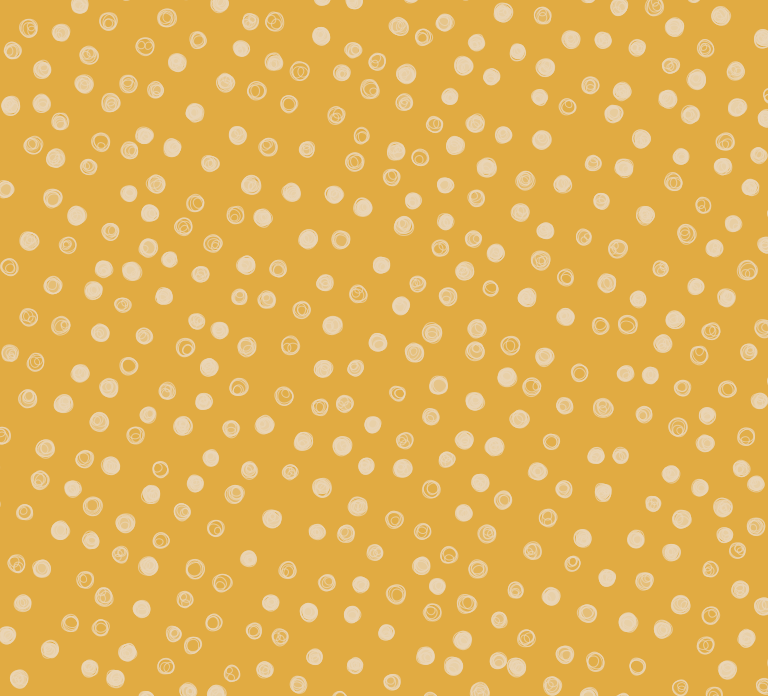
Give the GLSL for this pattern, as a WebGL 2 fragment shader.

```glsl
#version 300 es
precision highp float;

uniform vec2 u_resolution;
out vec4 fragColor;

const float TAU = 6.2831853;
const vec3 OCHRE = vec3(0.882, 0.671, 0.259);
const vec3 CREAM = vec3(0.915, 0.838, 0.725);

const float CELLS_ACROSS = 20.5;
const float GRID_ANGLE = 0.42;
const float DOT_RADIUS = 0.235;
const float LINE_HALF_WIDTH = 0.015;
const int MAX_LOOPS = 11;

float hash(vec2 p) {
    return fract(sin(dot(p, vec2(127.1, 311.7))) * 43758.5453);
}

vec2 hash2(vec2 p) {
    return vec2(hash(p), hash(p + 37.3));
}

mat2 rotation(float angle) {
    float c = cos(angle), s = sin(angle);
    return mat2(c, s, -s, c);
}

vec2 randomInDisc(vec2 seed) {
    vec2 h = hash2(seed);
    float angle = TAU * h.x;
    return sqrt(h.y) * vec2(cos(angle), sin(angle));
}

float coverage(float dist, float pixel) {
    return clamp(0.5 - dist / pixel, 0.0, 1.0);
}

// Signed distance to a slightly lumpy, hand-drawn ellipse
float wobblyEllipse(vec2 p, float radius, vec2 seed) {
    vec2 h = hash2(seed);
    p = rotation(TAU * h.x) * p;
    p.x *= 1.0 + 0.22 * h.y;
    float lump = sin(3.0 * atan(p.y, p.x) + TAU * h.y);
    return length(p) - radius * (1.0 + 0.035 * lump);
}

// Tangled pen loops over a patch of fuller ink
float scribbledDot(vec2 p, vec2 seed, float pixel) {
    float density = hash(seed + 5.1);
    float radius = DOT_RADIUS * mix(0.88, 1.08, hash(seed + 9.7));

    vec2 patchCentre = 0.14 * radius * randomInDisc(seed + 2.9);
    float patchEdge = wobblyEllipse(p - patchCentre, 0.92 * radius, seed + 4.3);
    float opacity = mix(0.06, 0.86, smoothstep(0.1, 0.75, density));
    float ink = opacity * coverage(patchEdge, pixel);

    int loops = 5 + int(density * float(MAX_LOOPS - 5));
    for (int i = 0; i < MAX_LOOPS; i++) {
        if (i >= loops) break;
        vec2 loopSeed = seed + 13.7 * float(i + 1);
        float size = i < 3 ? mix(0.92, 1.04, hash(loopSeed))
                           : mix(0.4, 0.9, hash(loopSeed));
        float slack = max(1.0 - size, 0.08);
        vec2 centre = slack * radius * randomInDisc(loopSeed + 3.1);
        float edge = wobblyEllipse(p - centre, size * radius, loopSeed + 6.4);
        float stroke = coverage(abs(edge) - LINE_HALF_WIDTH, pixel);
        ink = mix(ink, 1.0, 0.68 * stroke);
    }
    return ink;
}

// Loose scatter: a smooth drift plus a jitter that keeps dots apart
vec2 dotCentre(vec2 cell) {
    vec2 drift = 0.24 * sin(cell.yx * vec2(0.83, 0.71) + cell * 0.37);
    return cell + 0.5 + drift + 0.25 * randomInDisc(cell + 0.5);
}

float scatteredDots(vec2 p, float pixel) {
    vec2 home = floor(p);
    float ink = 0.0;
    for (int y = -1; y <= 1; y++) {
        for (int x = -1; x <= 1; x++) {
            vec2 cell = home + vec2(x, y);
            vec2 local = p - dotCentre(cell);
            if (length(local) < 1.4 * DOT_RADIUS) {
                ink = max(ink, scribbledDot(local, cell, pixel));
            }
        }
    }
    return ink;
}

void main() {
    float pixel = CELLS_ACROSS / u_resolution.x;
    vec2 p = rotation(GRID_ANGLE) * (gl_FragCoord.xy * pixel);
    float ink = scatteredDots(p, pixel);
    fragColor = vec4(mix(OCHRE, CREAM, ink), 1.0);
}
```
